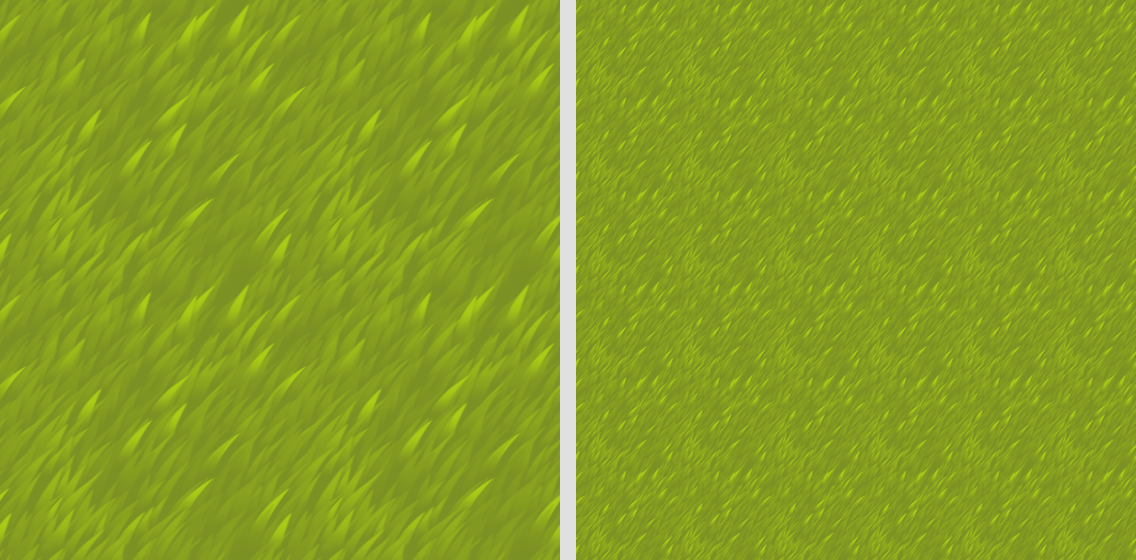
Left: one tile. Right: repeated 3 by 3.
This texture is drawn by a Shadertoy shader. Its source:

```glsl
const float TILES = 2.0;            // repeats of the lawn across the canvas
const float GRID = 18.0;            // blade cells per tile
const float PATCHES = 6.0;          // light and dark patches per tile
const vec2 BLADE_HEIGHT = vec2(2.2, 4.0);   // min and max, in cells
const vec2 BLADE_LEAN = vec2(0.32, 0.80);   // sideways reach per height
const vec2 BLADE_WIDTH = vec2(0.26, 0.46);  // half width, in cells
const vec2 BLADE_TONE = vec2(0.30, 0.62);   // tip brightness
const vec2 PATCH_LIGHT = vec2(0.35, 1.50);  // darkest and lightest patch
const float BEND = 0.75;
const float EDGE_SOFTNESS = 0.11;
const float SUNLIT_SHARE = 0.06;
const float SUNLIT_HEIGHT = 3.2;
const float SUNLIT_WIDTH = 0.42;
const float SUNLIT_COVER = 0.3;     // how far nearer blades hide sunlit ones
const float SHADOW_STRENGTH = 0.22;
const float SHADOW_OFFSET = 0.16;
const float GROUND_TONE = 0.04;
const vec3 SHADE_COLOR = vec3(0.480, 0.560, 0.138);
const vec3 LEAF_COLOR = vec3(0.555, 0.655, 0.117);
const vec3 SUNLIT_COLOR = vec3(0.665, 0.795, 0.085);

float hash(vec2 cell, float seed) {
    return fract(sin(dot(cell, vec2(127.1, 311.7)) + seed * 74.7) * 43758.5453);
}

// Value noise that wraps after one tile
float patchNoise(vec2 p) {
    vec2 i = floor(p);
    vec2 f = smoothstep(0.0, 1.0, p - i);
    vec2 a = mod(i, PATCHES);
    vec2 b = mod(i + 1.0, PATCHES);
    float low = mix(hash(a, 9.0), hash(vec2(b.x, a.y), 9.0), f.x);
    float high = mix(hash(vec2(a.x, b.y), 9.0), hash(b, 9.0), f.x);
    return mix(low, high, f.y);
}

// Coverage of a tapered blade; t runs from root to tip
float bladeMask(float offset, float halfWidth, float t) {
    float taper = 1.6 * (1.0 - t) * (0.6 + t);
    float side = abs(offset) - halfWidth * taper;
    float body = 1.0 - smoothstep(-EDGE_SOFTNESS, EDGE_SOFTNESS, side);
    return body * smoothstep(0.0, 0.4, t) * (1.0 - smoothstep(0.92, 1.0, t));
}

// Paint blades from the back row to the front row
float grassTone(vec2 p) {
    vec2 home = floor(p);
    float tone = GROUND_TONE;
    float sun = 0.0;
    for (int row = 0; row >= -4; row--) {
        for (int col = -4; col <= 1; col++) {
            vec2 cell = home + vec2(col, row);
            vec2 id = mod(cell, GRID);
            vec2 root = cell + vec2(hash(id, 1.0), hash(id, 2.0));
            bool sunlit = hash(id, 6.0) < SUNLIT_SHARE;
            float height = mix(BLADE_HEIGHT.x, BLADE_HEIGHT.y, hash(id, 3.0));
            float halfWidth = mix(BLADE_WIDTH.x, BLADE_WIDTH.y, hash(id, 5.0));
            if (sunlit) {
                height = max(height, SUNLIT_HEIGHT);
                halfWidth = max(halfWidth, SUNLIT_WIDTH);
            }
            float t = (p.y - root.y) / height;
            if (t <= 0.0 || t >= 1.0) continue;

            float lean = mix(BLADE_LEAN.x, BLADE_LEAN.y, hash(id, 4.0));
            float offset = p.x - root.x - height * lean * mix(t, t * t, BEND);
            float mask = bladeMask(offset, halfWidth, t);

            float patchValue = patchNoise(root * PATCHES / GRID);
            float light = mix(PATCH_LIGHT.x, PATCH_LIGHT.y, patchValue);
            float tip = light * mix(BLADE_TONE.x, BLADE_TONE.y, hash(id, 7.0));
            float leaf = mix(GROUND_TONE, tip, smoothstep(0.0, 0.75, t));

            float shadow = bladeMask(offset - SHADOW_OFFSET, halfWidth, t);
            tone = mix(tone, 0.0, SHADOW_STRENGTH * shadow);
            tone = mix(tone, leaf, mask);
            if (sunlit) sun = max(sun, mask * smoothstep(0.1, 0.75, t));
            else sun *= 1.0 - SUNLIT_COVER * mask;
        }
    }
    return mix(tone, 1.0, sun);
}

void mainImage(out vec4 fragColor, in vec2 fragCoord) {
    vec2 uv = fragCoord / iResolution.xy;
    float tone = grassTone(uv * TILES * GRID);
    vec3 color = mix(SHADE_COLOR, LEAF_COLOR, clamp(tone * 2.0, 0.0, 1.0));
    color = mix(color, SUNLIT_COLOR, clamp(tone * 2.0 - 1.0, 0.0, 1.0));
    fragColor = vec4(color, 1.0);
}
```
